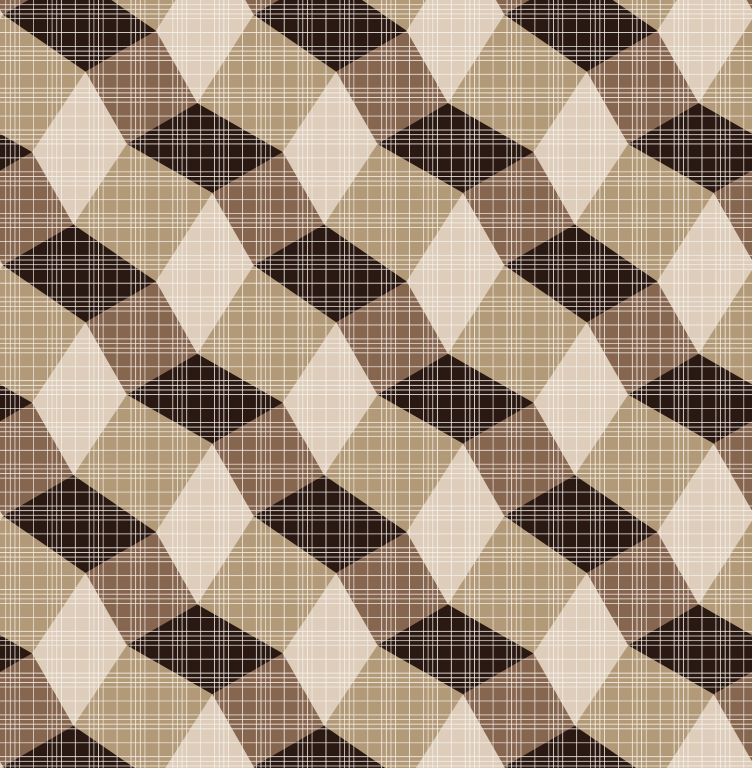
A Shadertoy shader for this pattern:

```glsl
// Tumbling skewed blocks in four browns under a fine pale plaid of woven threads.

#define REPEATS 3.0                     // tiles across the canvas width
#define PLAIDS 6.0                      // plaid repeats per tile
#define THREAD_WIDTH 0.020              // in plaid repeats
#define DARK vec3(0.165, 0.095, 0.070)
#define BROWN vec3(0.530, 0.400, 0.315)
#define TAN vec3(0.700, 0.600, 0.465)
#define CREAM vec3(0.865, 0.805, 0.730)
#define THREAD vec3(0.970, 0.950, 0.925)
#define SHORT_EDGE vec2(0.281, -0.163)  // edge shared by dark and brown blocks
#define STEP_EDGE vec2(0.165, 0.289)    // edge shared by brown and cream blocks
#define LONG_EDGE vec2(0.329, 0.227)    // long side of the first dark block
#define START vec2(0.012, 0.0585)       // left corner of the first dark block

const vec2 PLAID_PHASE = vec2(0.136, 0.112);
const int SAMPLES = 4;

float hash(vec2 p) {
    return fract(sin(dot(p, vec2(127.1, 311.7))) * 43758.5453);
}

// True inside the parallelogram spanned by a and b, repeated on the unit grid.
bool inBlock(vec2 p, vec2 corner, vec2 a, vec2 b) {
    vec2 d = p - corner - 0.5 * (a + b);
    d -= floor(d + 0.5);
    vec2 k = abs(inverse(mat2(a, b)) * d);
    return max(k.x, k.y) < 0.5;
}

// Two staggered chains of dark, brown and cream blocks; tan fills the gaps.
vec3 blockColour(vec2 p) {
    vec3 colour = TAN;
    vec2 corner = START;
    vec2 side = LONG_EDGE;
    for (int i = 0; i < 2; i++) {
        vec2 foot = corner + side;
        vec2 slant = vec2(0.0, 1.0) + SHORT_EDGE - STEP_EDGE - side;
        if (inBlock(p, corner, SHORT_EDGE, side)) colour = DARK;
        if (inBlock(p, foot, SHORT_EDGE, STEP_EDGE)) colour = BROWN;
        if (inBlock(p, foot, STEP_EDGE, slant)) colour = CREAM;
        corner = foot + STEP_EDGE;
        side = 1.0 - 2.0 * STEP_EDGE - side;
    }
    return colour;
}

// Pixel coverage of the threads along one axis: a group of four, then a lone one.
float threads(float t, float pixel, float axis) {
    float cover = 0.0;
    for (int i = 0; i < 5; i++) {
        float slot = i < 4 ? float(i) : 6.0;
        float s = t - slot / 9.0;
        float id = floor(s + 0.5);
        float overlap = 0.5 * (THREAD_WIDTH + pixel) - abs(s - id);
        float strength = mix(0.75, 1.0, hash(vec2(id * 9.0 + slot, axis)));
        cover += strength * clamp(overlap, 0.0, min(THREAD_WIDTH, pixel)) / pixel;
    }
    return min(cover, 1.0);
}

void mainImage(out vec4 fragColor, in vec2 fragCoord) {
    float pixel = REPEATS / iResolution.x;
    vec2 p = vec2(fragCoord.x, iResolution.y - fragCoord.y) * pixel;

    // Blocks, averaged over a grid inside the pixel
    vec3 colour = vec3(0.0);
    for (int y = 0; y < SAMPLES; y++) {
        for (int x = 0; x < SAMPLES; x++) {
            vec2 jitter = (vec2(x, y) + 0.5) / float(SAMPLES) - 0.5;
            colour += blockColour(p + jitter * pixel);
        }
    }
    colour /= float(SAMPLES * SAMPLES);

    // Plaid threads on top
    vec2 plaid = p * PLAIDS - PLAID_PHASE;
    float warp = threads(plaid.x, pixel * PLAIDS, 0.0);
    float weft = threads(plaid.y, pixel * PLAIDS, 1.0);
    colour = mix(colour, THREAD, 1.0 - (1.0 - warp) * (1.0 - weft));

    fragColor = vec4(colour, 1.0);
}
```
